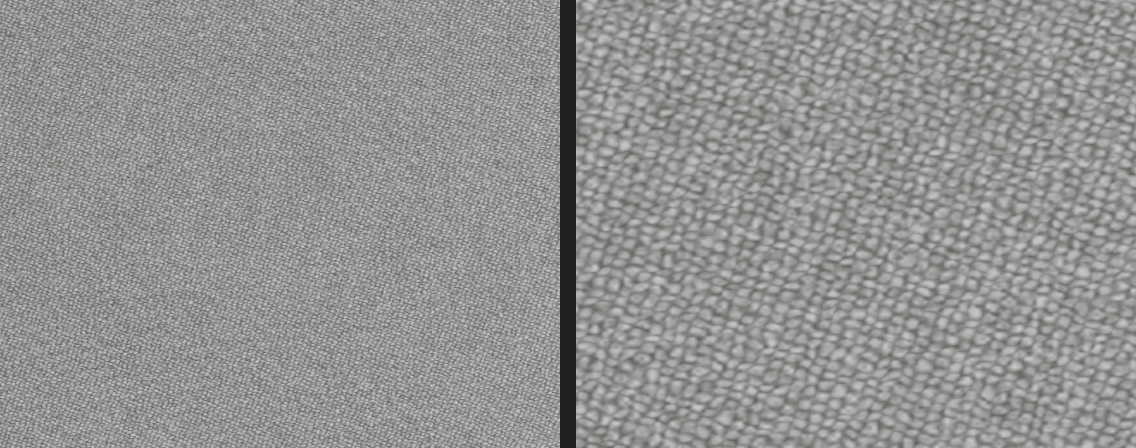
Left, the full canvas; right, a detail of the centre.
Write a Shadertoy shader that draws this texture.

```glsl
// Grey woven twill cloth: staggered flat stitches in steep leaning ribs, with fuzzy fibres.
#define STITCHES vec2(112.0, 128.0) // repeats across and down
#define LEAN 0.28                   // sideways drift of a rib per row, in stitches
#define STAGGER 0.5                 // rise between neighbouring ribs, in rows
#define TILT 0.22                   // slope of each stitch
#define WOBBLE vec2(0.45, 0.70)     // unevenness of the yarn
#define RELIEF 0.64                 // contrast of stitch against gap
#define STITCH_VARIATION 0.18
#define FIBRE_CONTRAST 0.68
#define SLUB_CONTRAST 0.09
#define SHADOW_GREY vec3(0.41, 0.41, 0.395)
#define LIGHT_GREY vec3(0.69, 0.695, 0.695)

float hash(vec2 p) {
    return fract(sin(dot(p, vec2(127.1, 311.7))) * 43758.545);
}

// Smooth value noise in 0..1
float noise(vec2 p) {
    vec2 cell = floor(p);
    vec2 f = fract(p);
    f = f * f * (3.0 - 2.0 * f);
    float low = mix(hash(cell), hash(cell + vec2(1.0, 0.0)), f.x);
    float high = mix(hash(cell + vec2(0.0, 1.0)), hash(cell + 1.0), f.x);
    return mix(low, high, f.y);
}

// Rounded stitch height in x, random shade of that stitch in y
vec2 stitch(vec2 p) {
    p.x -= LEAN * p.y;
    p.y += STAGGER * floor(p.x);
    vec2 id = floor(p);
    vec2 f = fract(p) - 0.5;
    f.y += TILT * f.x;
    float radius = length(f * vec2(1.08, 1.15));
    return vec2(1.0 - smoothstep(0.15, 0.70, radius), hash(id));
}

void mainImage(out vec4 fragColor, in vec2 fragCoord) {
    vec2 uv = fragCoord / iResolution.xy;

    // Weave grid, bent by uneven yarn
    vec2 weave = uv * STITCHES;
    vec2 bend = vec2(noise(weave * 0.8), noise(weave * 0.8 + 53.0)) - 0.5;
    vec2 yarn = stitch(weave + WOBBLE * bend);

    // Fine fibres, short horizontal slubs and broad soft patches
    float fibre = noise(weave * vec2(2.9, 2.6) + 19.0);
    float slub = noise(uv * vec2(30.0, 95.0) + 31.0);
    float patches = noise(uv * vec2(5.0, 8.0) + 71.0);

    float tone = 0.57 + RELIEF * (yarn.x - 0.42);
    tone += STITCH_VARIATION * (yarn.y - 0.5);
    tone += FIBRE_CONTRAST * (fibre - 0.5);
    tone += SLUB_CONTRAST * (slub - 0.5);
    tone += 0.05 * (patches - 0.5) + 0.08 * (uv.x - 0.5);

    vec3 colour = mix(SHADOW_GREY, LIGHT_GREY, clamp(tone, -0.3, 1.25));
    fragColor = vec4(colour, 1.0);
}
```
